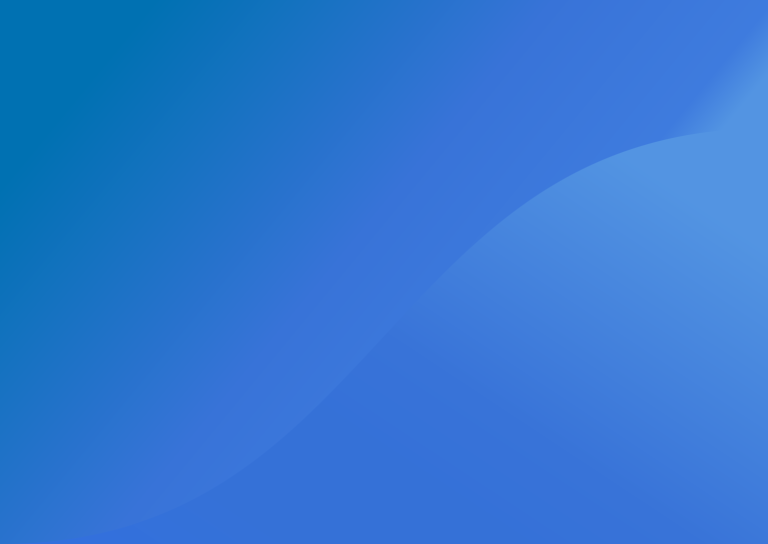
Give the GLSL for this background, as a Shadertoy shader.

```glsl
// Blue diagonal gradient backdrop with a lighter S-shaped wave rising to the right

const float ASPECT = 1.417;      // design width over height
const float WAVE_HEIGHT = 0.764; // crest at the right edge

const vec3 TEAL      = vec3(0.000, 0.443, 0.698);
const vec3 ROYAL     = vec3(0.220, 0.451, 0.847);
const vec3 SOFT_BLUE = vec3(0.245, 0.484, 0.870);
const vec3 SKY       = vec3(0.325, 0.582, 0.886);
const vec3 COBALT    = vec3(0.208, 0.443, 0.845);
const vec3 VIVID     = vec3(0.198, 0.440, 0.866);

// Linear ramp from 0 at start to 1 at end
float ramp(float start, float end, float value) {
    return clamp((value - start) / (end - start), 0.0, 1.0);
}

// Symmetric cubic Bezier ease, solved exactly for x in 0..1
float easeCurve(float x) {
    float s = sinh(asinh(4.0 * (x - 0.5)) / 3.0);
    return 0.5 + 1.5 * s - 2.0 * s * s * s;
}

// Backdrop: bands running from the upper left to the lower right
vec3 backdropColor(vec2 p) {
    float d = dot(p, vec2(0.771, 0.637));
    vec3 color = mix(TEAL, ROYAL, ramp(0.221, 0.79, d));
    color = mix(color, SOFT_BLUE, ramp(0.79, 1.103, d));
    return mix(color, SKY, ramp(1.103, 1.18, d));
}

// Wave: bright at the upper right, deep blue towards the lower left
vec3 waveColor(vec2 p) {
    float d = dot(p, vec2(-0.55, 0.835));
    vec3 color = mix(SKY, ROYAL, ramp(-0.397, 0.125, d));
    color = mix(color, COBALT, ramp(0.125, 0.30, d));
    return mix(color, VIVID, ramp(0.55, 0.75, d));
}

void mainImage(out vec4 fragColor, in vec2 fragCoord) {
    vec2 uv = fragCoord / iResolution.xy;
    vec2 p = vec2(uv.x * ASPECT, 1.0 - uv.y); // measured from the top left

    // Signed height above the wave, smoothed over about one pixel
    float above = uv.y - WAVE_HEIGHT * easeCurve(uv.x);
    float edge = fwidth(above);
    float wave = 1.0 - smoothstep(-0.6 * edge, 0.6 * edge, above);

    fragColor = vec4(mix(backdropColor(p), waveColor(p), wave), 1.0);
}
```
